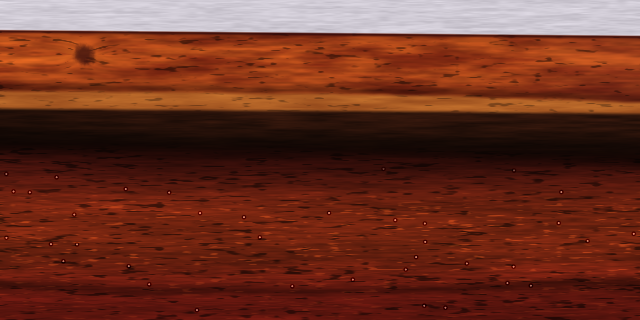
This texture is drawn by a WebGL 1 fragment shader. Its source:

```glsl
precision highp float;
uniform vec2 u_resolution;

float hash(vec2 p) {
  vec3 q = fract(vec3(p.xyx) * 0.1031);
  q += dot(q, q.yzx + 33.33);
  return fract((q.x + q.y) * q.z);
}

float noise(vec2 p) {
  vec2 i = floor(p), f = fract(p);
  f = f * f * (3.0 - 2.0 * f);
  return mix(mix(hash(i), hash(i + vec2(1.0, 0.0)), f.x),
             mix(hash(i + vec2(0.0, 1.0)), hash(i + 1.0), f.x), f.y);
}

float fbm(vec2 p) {
  float sum = 0.0, amp = 0.5;
  for (int i = 0; i < 4; i++) {
    sum += amp * noise(p);
    p = p * 2.03 + 17.1;
    amp *= 0.5;
  }
  return sum / 0.9375;
}

// Short dark dashes lying along the grain
float pores(vec2 p, vec2 scale, float level) {
  return smoothstep(level, level + 0.2, noise(p * scale) * 0.7 + noise(p * scale * 2.1 + 9.0) * 0.3);
}

vec3 paleTop(vec2 p) {
  float streak = fbm(p * vec2(9.0, 130.0)) - 0.5;
  float fine = noise(p * vec2(35.0, 260.0)) - 0.5;
  return vec3(0.81, 0.79, 0.83) + 0.13 * streak + 0.06 * fine;
}

vec3 railWood(vec2 p, float depth) {
  vec2 knot = (p - vec2(0.262, 0.172)) / vec2(0.045, 0.04);
  float pull = exp(-dot(knot, knot) * 0.5);
  vec2 g = p + vec2(0.0, 0.018 * pull * sign(knot.y));
  float band = fbm(g * vec2(2.2, 22.0) + 4.0);
  float figure = fbm(g * vec2(8.0, 32.0) + 21.0);
  vec3 col = mix(vec3(0.43, 0.13, 0.06), vec3(0.79, 0.36, 0.12),
                 smoothstep(0.25, 0.75, band * 0.55 + figure * 0.45));
  // Lit middle, redder margins
  float lit = exp(-pow((depth - 0.42) / 0.36, 2.0));
  col *= mix(vec3(0.82, 0.72, 0.8), vec3(1.1, 1.1, 1.05), lit);
  col = mix(col, vec3(0.5, 0.18, 0.11), 0.35 * smoothstep(1.45, 2.0, p.x));
  col *= 1.0 + 0.22 * (noise(g * vec2(18.0, 170.0)) - 0.5);
  col *= 1.0 - 0.42 * pores(g, vec2(28.0, 120.0), 0.67);
  // Knot
  vec2 core = (p - vec2(0.262, 0.17)) / vec2(0.034, 0.036);
  float ragged = length(core) + 0.8 * (fbm(p * 45.0) - 0.5);
  return mix(col, vec3(0.22, 0.06, 0.05), 0.78 * (1.0 - smoothstep(0.3, 1.25, ragged)));
}

vec3 panelWood(vec2 p, float shadow) {
  float t = p.y;
  float fine = noise(p * vec2(14.0, 210.0)) * 0.6 + noise(p * vec2(34.0, 310.0)) * 0.4;
  float broad = fbm(p * vec2(1.6, 26.0) + 8.0);
  vec3 col = mix(vec3(0.29, 0.075, 0.05), vec3(0.45, 0.14, 0.06), smoothstep(0.5, 0.69, t));
  col = mix(col, vec3(0.38, 0.085, 0.055), smoothstep(0.76, 0.95, t));
  col *= 0.72 + 0.56 * broad;
  col *= 0.78 + 0.44 * fine;
  // Dark streaks low on the panel
  float streakLine = 0.895 + 0.012 * sin(p.x * 2.1) + 0.02 * (fbm(p * vec2(3.0, 9.0)) - 0.5);
  col *= 1.0 - 0.38 * exp(-pow((t - streakLine) / 0.018, 2.0));
  col *= 1.0 - 0.5 * pores(p, vec2(22.0, 150.0), 0.64);
  // Warm glints between the pores
  float glint = pores(p + 5.0, vec2(24.0, 190.0), 0.68) * smoothstep(0.56, 0.68, t);
  col += vec3(0.22, 0.1, 0.03) * glint * (1.0 - 0.6 * smoothstep(0.78, 0.92, t));
  return col * mix(0.28, 1.0, shadow);
}

// Sparse bright dust with a dark side
float dust(vec2 p) {
  vec2 cell = floor(p * 14.0);
  vec2 at = 0.2 + 0.6 * vec2(hash(cell + 3.7), hash(cell + 51.3));
  float d = length(fract(p * 14.0) - at);
  float chosen = step(0.84, hash(cell + 90.1));
  return chosen * ((1.0 - smoothstep(0.02, 0.07, d)) - 0.35 * (1.0 - smoothstep(0.05, 0.13, d)));
}

void main() {
  // x runs 0..2, y runs downward 0..1
  vec2 p = gl_FragCoord.xy / u_resolution.y;
  p.y = 1.0 - p.y;
  float u = gl_FragCoord.x / u_resolution.x;
  float wave = 0.008 * (fbm(vec2(p.x * 5.0, 2.0)) - 0.5);
  float topEdge = 0.095 + 0.018 * u;
  float goldEdge = 0.282 + 0.008 * u + 0.027 * u * u + wave * 1.6;
  float underEdge = 0.338 + 0.016 * u + wave * 0.5;
  float shadeLine = 0.445 + 0.035 * u;

  // Underside: brown grain falling into a black recess
  float grain = fbm(p * vec2(9.0, 120.0) + 31.0);
  vec3 under = vec3(0.17, 0.075, 0.04) * (0.55 + 0.9 * grain);
  under *= mix(1.0, 0.42, smoothstep(underEdge + 0.03, shadeLine, p.y));
  under *= 0.75 + 0.25 * smoothstep(0.0, 0.3, u);

  float shadow = smoothstep(shadeLine - 0.01, shadeLine + 0.1, p.y);
  vec3 col = mix(under, panelWood(p, shadow), smoothstep(shadeLine - 0.025, shadeLine + 0.035, p.y));
  col += vec3(0.62, 0.58, 0.55) * dust(p) * smoothstep(0.5, 0.56, p.y);

  // Golden sapwood lip
  vec3 gold = mix(vec3(0.56, 0.27, 0.1), vec3(0.8, 0.47, 0.19), fbm(p * vec2(7.0, 60.0) + 2.0));
  gold *= 1.0 - 0.3 * pores(p, vec2(26.0, 130.0), 0.66);
  col = mix(gold, col, smoothstep(underEdge - 0.007, underEdge + 0.008, p.y));

  // Rail face
  float depth = (p.y - topEdge) / (goldEdge - topEdge);
  vec3 rail = railWood(p, depth);
  rail *= 1.0 - 0.25 * exp(-pow((p.y - goldEdge + 0.012) / 0.012, 2.0));
  col = mix(rail, col, smoothstep(goldEdge - 0.008, goldEdge + 0.008, p.y));

  // Pale board and the dark seam below it
  col = mix(col, vec3(0.2, 0.04, 0.04), 0.8 * exp(-pow((p.y - topEdge - 0.003) / 0.005, 2.0)));
  col = mix(paleTop(p), col, smoothstep(topEdge - 0.004, topEdge + 0.002, p.y));
  gl_FragColor = vec4(clamp(col, 0.0, 1.0), 1.0);
}
```
